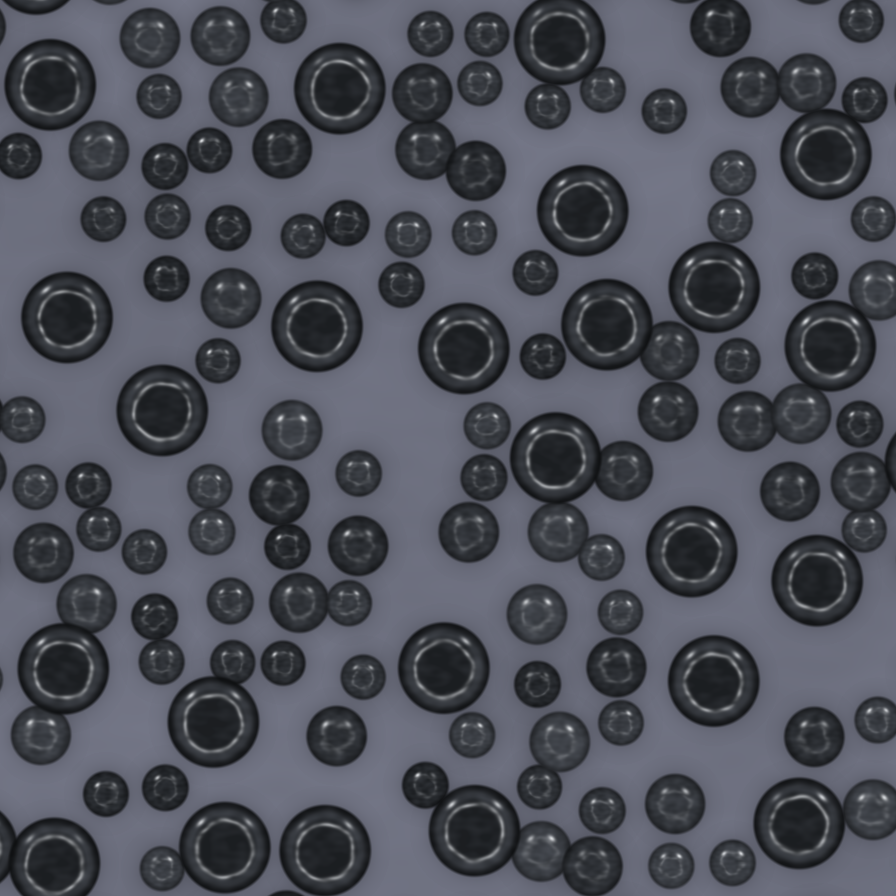
Give the GLSL for this texture, as a Shadertoy shader.

```glsl
#define LARGE_CELLS 7.0
#define SMALL_CELLS 14.0
#define LARGE_RADIUS 0.051
#define LARGE_SHARE 0.55
#define OVERLAP 0.88
#define EDGE 0.0022
#define HALO 0.009
#define LIQUID vec3(0.428, 0.438, 0.498)
#define DARK vec3(0.090, 0.100, 0.110)
#define GLASS vec3(0.255, 0.270, 0.295)
#define GLINT vec3(0.86, 0.87, 0.88)

vec3 hash3(vec2 p) {
    vec3 q = fract(p.xyx * vec3(0.1031, 0.1030, 0.0973));
    q += dot(q, q.yxz + 33.33);
    return fract((q.xxy + q.yzz) * q.zyx);
}

float gradientNoise(vec2 p) {
    vec2 i = floor(p), f = p - i;
    vec2 u = f * f * f * (f * (f * 6.0 - 15.0) + 10.0);
    vec4 corner;
    for (int k = 0; k < 4; k++) {
        vec2 o = vec2(k & 1, k >> 1);
        float a = 6.2832 * hash3(i + o + 131.0).x;
        corner[k] = dot(vec2(cos(a), sin(a)), f - o);
    }
    return 1.4 * mix(mix(corner.x, corner.y, u.x), mix(corner.z, corner.w, u.x), u.y);
}

// Bubbles are packed as centre, radius, priority
vec4 largeBubble(vec2 cell) {
    vec3 h = hash3(cell + 11.0);
    float radius = h.z < LARGE_SHARE ? LARGE_RADIUS : 0.0;
    return vec4((cell + 0.5 + 0.6 * (h.xy - 0.5)) / LARGE_CELLS, radius, 1.0 + h.z);
}

vec4 smallBubble(vec2 cell) {
    vec3 h = hash3(cell + 71.0);
    float size = fract(h.z * 7.0);
    float radius = mix(0.025, 0.032, step(0.62, size)) + 0.002 * size;
    return vec4((cell + 0.5 + 0.5 * (h.xy - 0.5)) / SMALL_CELLS, radius, h.z);
}

// A bubble yields its place to one of higher priority
bool crowds(vec4 other, vec4 b) {
    return other.z > 0.0 && other.w > b.w
        && distance(other.xy, b.xy) < OVERLAP * (other.z + b.z);
}

bool largeExists(vec2 cell, vec4 b) {
    if (b.z <= 0.0) return false;
    for (int k = 0; k < 9; k++)
        if (crowds(largeBubble(cell + vec2(k % 3 - 1, k / 3 - 1)), b)) return false;
    return true;
}

bool smallExists(vec2 cell, vec4 b) {
    vec2 home = floor(b.xy * LARGE_CELLS);
    for (int k = 0; k < 9; k++) {
        vec2 o = vec2(k % 3 - 1, k / 3 - 1);
        if (crowds(smallBubble(cell + o), b)) return false;
        vec4 big = largeBubble(home + o);
        if (crowds(big, b) && largeExists(home + o, big)) return false;
    }
    return true;
}

// Dark glass with a pale inner ring and two glints; q spans the unit disc
vec3 bubbleColor(vec2 q, float large, vec3 rnd) {
    float r = length(q);
    vec2 seed = 40.0 * rnd.xy;
    float cloud = gradientNoise(q * 2.2 + seed);
    float wisp = gradientNoise(q * vec2(3.5, 6.0) + seed.yx);

    float shell = smoothstep(0.58, 0.76, r) * (1.0 - smoothstep(0.80, 0.97, r));
    float tone = mix(0.2 + 0.65 * rnd.z, 0.08 + 0.6 * shell, large);
    tone += 0.22 * cloud + 0.18 * wisp;
    vec3 color = mix(DARK, GLASS, clamp(tone, 0.0, 1.2));
    color *= 1.0 - 0.4 * smoothstep(0.72, 1.0, r);

    float ringRadius = mix(0.45, 0.62, large) + mix(0.13, 0.035, large) * cloud;
    float ringOffset = (length(q + vec2(0.0, 0.03)) - ringRadius) / mix(0.09, 0.05, large);
    float ring = exp(-ringOffset * ringOffset) * mix(0.17, 0.48, large);
    ring *= clamp(0.9 + 0.8 * wisp, 0.2, 1.4);

    vec2 toGlint = normalize(vec2(0.6 + 0.2 * rnd.x, 0.8));
    vec2 side = vec2(abs(q.x), q.y);
    vec2 g = vec2(dot(side, toGlint) - mix(0.55, 0.76, large),
                  dot(side, vec2(-toGlint.y, toGlint.x)));
    g /= mix(vec2(0.08, 0.13), vec2(0.05, 0.11), large);
    float glint = exp(-dot(g, g)) * (0.3 + 0.7 * (q.x < 0.0 ? rnd.y : rnd.z));

    return mix(color, GLINT, clamp(ring + glint, 0.0, 1.0));
}

vec3 addBubble(vec3 color, vec2 p, vec4 b, float large) {
    float d = distance(p, b.xy) - b.z;
    vec3 rnd = hash3(floor(b.xy * 900.0) + 300.0);
    color *= 1.0 - 0.12 * exp(-max(d, 0.0) / HALO);
    float cover = 1.0 - smoothstep(-EDGE, EDGE, d);
    return mix(color, bubbleColor((p - b.xy) / b.z, large, rnd), 0.94 * cover);
}

void mainImage(out vec4 fragColor, in vec2 fragCoord) {
    vec2 p = fragCoord / iResolution.y;

    // Liquid with broad, soft shading
    float haze = gradientNoise(p * 3.0 + 5.0) + 0.5 * gradientNoise(p * 7.0 + 20.0);
    vec3 color = LIQUID * (1.0 + 0.07 * haze + 0.015 * gradientNoise(p * vec2(18.0, 40.0)));

    // Small bubbles first, large ones above
    for (int k = 0; k < 18; k++) {
        bool large = k >= 9;
        int n = k % 9;
        vec2 cell = floor(p * (large ? LARGE_CELLS : SMALL_CELLS)) + vec2(n % 3 - 1, n / 3 - 1);
        vec4 b = large ? largeBubble(cell) : smallBubble(cell);
        if (distance(p, b.xy) > b.z + 2.4 * HALO) continue;
        if (large ? largeExists(cell, b) : smallExists(cell, b))
            color = addBubble(color, p, b, large ? 1.0 : 0.0);
    }
    fragColor = vec4(color, 1.0);
}
```
